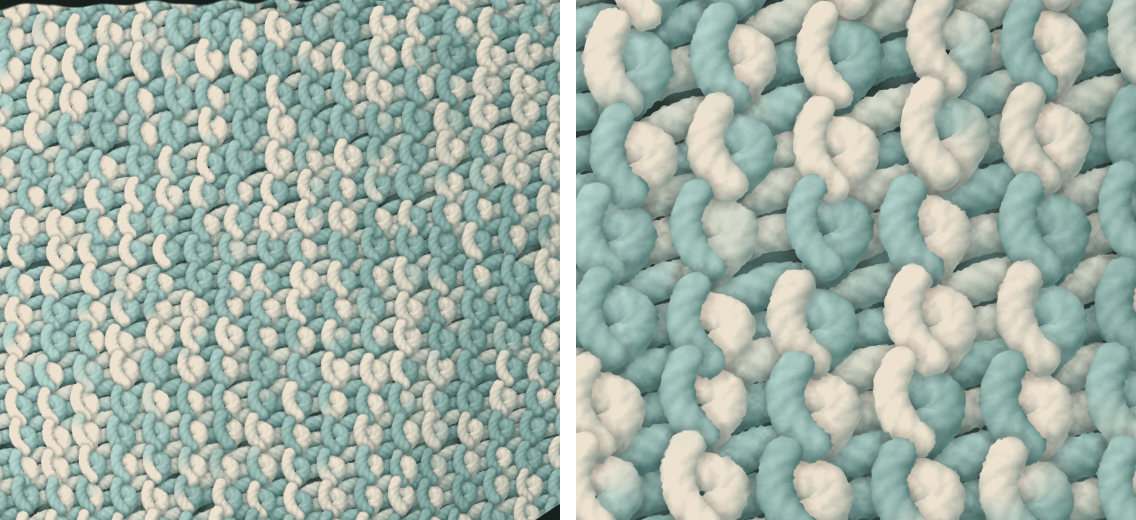
Left: the whole. Right: its middle third, enlarged.
A WebGL 2 fragment shader for this texture:

```glsl
#version 300 es
precision highp float;
// Chunky knitted fabric: wavy columns of looped cream and teal yarn.
uniform vec2 u_resolution;
out vec4 fragColor;

const vec2 STITCHES = vec2(16.4, 16.9);   // repeats across and down
const float CELL_WIDTH = 1.11;            // stitch width in row heights
const float LEG_RADIUS = 0.19;
const float BUMP_RADIUS = 0.245;
const float BACK_RADIUS = 0.23;
const float JITTER = 0.20;
const float SWAY = 0.6;
const float COLUMN_LEAN = 1.0;            // cells shifted right at the top
const float ROW_RISE = 0.5;               // rows climbed at the right
const vec3 CREAM = vec3(0.92, 0.88, 0.81);
const vec3 CREAM_SHADE = vec3(0.57, 0.62, 0.58);
const vec3 TEAL_LIT = vec3(0.67, 0.80, 0.77);
const vec3 TEAL_MID = vec3(0.46, 0.61, 0.59);
const vec3 TEAL_DEEP = vec3(0.33, 0.48, 0.46);
const vec3 GAP = vec3(0.13, 0.18, 0.16);
const vec3 LIGHT = vec3(-0.32, 0.52, 0.79);

float hash(vec2 p) {
  vec3 q = fract(vec3(p.xyx) * vec3(0.1031, 0.1030, 0.0973));
  q += dot(q, q.yzx + 33.33);
  return fract((q.x + q.y) * q.z);
}

float noise(vec2 p) {
  vec2 i = floor(p), f = fract(p);
  f = f * f * (3.0 - 2.0 * f);
  return mix(mix(hash(i), hash(i + vec2(1, 0)), f.x),
             mix(hash(i + vec2(0, 1)), hash(i + vec2(1, 1)), f.x), f.y);
}

vec2 bezier(vec2 a, vec2 b, vec2 c, float t) {
  return mix(mix(a, b, t), mix(b, c, t), t);
}

// Offset from the nearest curve point (xy), place along it (z), signed side (w)
vec4 nearestOnCurve(vec2 p, vec2 a, vec2 b, vec2 c) {
  const int STEPS = 8;
  vec4 best = vec4(9.0);
  vec2 start = a;
  for (int i = 1; i <= STEPS; i++) {
    vec2 end = bezier(a, b, c, float(i) / float(STEPS));
    vec2 seg = end - start, rel = p - start;
    float s = clamp(dot(rel, seg) / dot(seg, seg), 0.0, 1.0);
    vec2 off = rel - seg * s;
    if (dot(off, off) < dot(best.xy, best.xy)) {
      vec2 dir = normalize(seg);
      best = vec4(off, (float(i) - 1.0 + s) / float(STEPS), dir.x * off.y - dir.y * off.x);
    }
    start = end;
  }
  return best;
}

// Lays one rounded, twisted strand and its soft shadow over the colour below
vec3 layStrand(vec3 under, vec4 near, float radius, float creamAmount,
               float tone, float fuzz, float pixel) {
  float dist = length(near.xy) + (fuzz - 0.5) * 0.06;
  under *= mix(0.82, 1.0, smoothstep(-0.02, 0.14, dist - radius));
  vec2 slope = near.xy / radius;
  vec3 normal = vec3(slope, sqrt(max(1.0 - dot(slope, slope), 0.0)));
  float lit = 0.12 + 0.85 * max(dot(normal, LIGHT), 0.0);
  float ply = sin(near.z * 25.0 + near.w * 24.0);
  lit = clamp(lit + 0.08 * ply + 0.22 * (fuzz - 0.5) + tone, 0.0, 1.1);
  vec3 teal = mix(TEAL_DEEP, TEAL_LIT, lit);
  vec3 cream = mix(CREAM_SHADE, CREAM, min(lit * 1.25, 1.03));
  vec3 yarn = mix(teal, cream, creamAmount);
  return mix(under, yarn, 1.0 - smoothstep(-pixel, pixel, dist - radius));
}

void main() {
  vec2 uv = gl_FragCoord.xy / u_resolution;
  float pixel = STITCHES.y / u_resolution.y;
  // Fabric coordinates, gently pulled out of square
  vec2 grid = uv * STITCHES;
  grid += SWAY * (vec2(noise(uv * 3.0 + 4.0), noise(uv * 3.0 + 19.0)) - 0.5);
  grid -= vec2(COLUMN_LEAN * uv.y * uv.y, ROW_RISE * uv.x);
  vec2 cell = floor(grid);
  vec2 fiber = grid * vec2(CELL_WIDTH, 1.0);
  float fuzz = 0.6 * noise(fiber * vec2(13.0, 9.0)) + 0.4 * noise(fiber * 27.0);
  float dye = 0.40 * (0.5 - uv.x) + 0.20 * (noise(uv * 5.0) - 0.5);

  // Shaded hollows between the columns
  vec3 color = mix(GAP, TEAL_MID, 0.15 + 0.85 * noise(fiber * 2.3));

  // Layers from back to front: two cross strands, round bumps, slanting legs
  for (int layer = 0; layer < 4; layer++) {
    for (int j = 1; j >= -1; j--) {
      for (int i = -1; i <= 1; i++) {
        vec2 id = cell + vec2(i, j);
        vec2 seed = id + 40.0 + float(layer) * 57.0;
        vec2 wobble = JITTER * (vec2(hash(id + 71.0), hash(id + 93.0)) - 0.5);
        vec2 p = (grid - id - 0.5) * vec2(CELL_WIDTH, 1.0) - wobble;
        float size = 0.90 + 0.20 * hash(seed + 5.0);
        float chance = hash(seed), radius = LEG_RADIUS;
        vec4 near;
        if (layer < 2) {
          p.y -= 0.5 * float(layer);
          near = nearestOnCurve(p, vec2(0.1, -0.26), vec2(0.55, 0.08), vec2(1.0, 0.06));
          radius = BACK_RADIUS;
        } else if (layer == 2) {
          near = nearestOnCurve(p, vec2(-0.10, 0.26), vec2(0.62, 0.20), vec2(0.05, -0.38));
          radius = BUMP_RADIUS;
        } else {
          near = nearestOnCurve(p, vec2(-0.14, 0.52), vec2(-0.38, 0.06), vec2(0.08, -0.36));
        }
        float blend = chance + 0.5 * (near.z - 0.5) * (hash(seed + 11.0) - 0.5);
        float creamAmount = smoothstep(0.40, 0.56, blend);
        float tone = dye + 0.16 * (hash(seed + 23.0) - 0.5);
        if (layer < 2) { creamAmount *= 0.70; tone -= 0.16; }
        color = layStrand(color, near, radius * size, creamAmount, tone, fuzz, pixel);
      }
    }
  }

  // Dark ground past the uneven upper edge and lower right corner
  float ragged = 0.018 * (noise(uv * 22.0) - 0.5);
  float past = max(uv.y - 0.984 - 0.035 * uv.x, uv.x - 0.955 - 1.6 * uv.y) + ragged;
  color = mix(color, GAP * 0.7, smoothstep(-0.003, 0.003, past));
  fragColor = vec4(color, 1.0);
}
```
